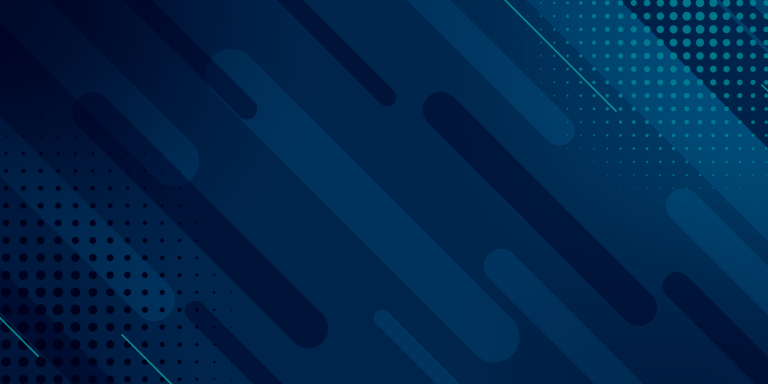
A Shadertoy shader for this background:

```glsl
// Navy backdrop with diagonal rounded bars, halftone dot fields and thin teal strokes.
#define BASE_COLOR  vec3(0.0, 0.145, 0.300)
#define NIGHT_COLOR vec3(0.0, 0.015, 0.140)
#define GLOW_COLOR  vec3(0.0, 0.270, 0.440)
#define BAR_LIGHT   vec3(0.0, 0.055, 0.065)
#define BAR_DARK    vec3(0.0, 0.000, 0.140)
#define DOT_TEAL    vec3(0.0, 0.500, 0.570)
#define DOT_NAVY    vec3(0.0, 0.005, 0.110)
#define LINE_COLOR  vec3(0.05, 0.650, 0.620)
#define DARK_ALPHA  0.45
#define LINE_RADIUS 0.002

// Bars: start x, start y, horizontal extent, radius, in canvas heights.
const vec4 lightBars[8] = vec4[8](
    vec4(0.602, 0.807, 0.685, 0.066), vec4(-0.247, 1.281, 0.700, 0.066),
    vec4(-0.299, 0.919, 0.700, 0.055), vec4(0.956, 1.161, 0.500, 0.040),
    vec4(1.305, 0.307, 0.600, 0.045), vec4(0.995, 0.172, 0.500, 0.022),
    vec4(1.779, 0.464, 0.500, 0.045), vec4(1.102, 1.391, 1.200, 0.086));

const vec4 darkBars[9] = vec4[9](
    vec4(0.240, 0.708, 0.563, 0.052), vec4(1.148, 0.714, 0.516, 0.047),
    vec4(0.243, 1.116, 0.400, 0.027), vec4(0.608, 1.147, 0.400, 0.024),
    vec4(0.508, 0.190, 0.400, 0.027), vec4(1.763, 0.255, 0.400, 0.037),
    vec4(1.781, 1.130, 0.500, 0.026), vec4(-0.150, 0.395, 0.600, 0.040),
    vec4(1.607, 1.130, 0.600, 0.087));

// Strokes: start x, start y, horizontal extent.
const vec3 strokes[4] = vec3[4](
    vec3(1.315, 1.000, 0.289), vec3(0.000, 0.172, 0.099),
    vec3(0.318, 0.128, 0.150), vec3(1.984, 0.779, 0.050));

float coverage(float dist, float pixel) {
    return 1.0 - smoothstep(-0.5 * pixel, 0.5 * pixel, dist);
}

// Signed distance to a capsule descending to the right at 45 degrees.
float barDistance(vec2 p, vec2 start, float extent, float radius) {
    vec2 d = p - start;
    float along = clamp(0.5 * (d.x - d.y), 0.0, extent);
    return length(d - along * vec2(1.0, -1.0)) - radius;
}

// Signed distance to a dot grid whose radii shrink away from its focus.
float halftoneDistance(vec2 p, vec2 origin, float spacing,
                       vec2 focus, vec2 reach, float maxRadius) {
    vec2 center = origin + round((p - origin) / spacing) * spacing;
    float size = 1.0 - length((center - focus) / reach);
    return size > 0.0 ? length(p - center) - maxRadius * size : 1.0;
}

// Fades from one at the center to zero at the given radius.
float falloff(vec2 p, vec2 center, float radius) {
    return 1.0 - smoothstep(0.0, radius, length(p - center));
}

void mainImage(out vec4 fragColor, in vec2 fragCoord) {
    vec2 p = fragCoord / iResolution.y;
    float pixel = 1.5 / iResolution.y;

    // Corner glows and shadows
    float night = falloff(p, vec2(0.0, 1.0), 0.9);
    vec3 color = mix(BASE_COLOR, NIGHT_COLOR, night);
    color = mix(color, NIGHT_COLOR, 0.5 * falloff(p, vec2(0.0), 0.6));
    color = mix(color, NIGHT_COLOR, 0.3 * falloff(p, vec2(1.8, 0.0), 0.7));
    color = mix(color, GLOW_COLOR, 0.9 * falloff(p, vec2(2.0, 0.9), 1.0));

    // Diagonal bars
    for (int i = 0; i < lightBars.length(); i++) {
        vec4 bar = lightBars[i];
        float mask = coverage(barDistance(p, bar.xy, bar.z, bar.w), pixel);
        color += BAR_LIGHT * mask * (1.0 - 0.6 * night);
    }
    for (int i = 0; i < darkBars.length(); i++) {
        vec4 bar = darkBars[i];
        float mask = coverage(barDistance(p, bar.xy, bar.z, bar.w), pixel);
        color = mix(color, BAR_DARK, DARK_ALPHA * mask);
    }

    // Halftone fields
    float navyDots = halftoneDistance(p, vec2(0.0156, 0.148), 0.0452,
                                      vec2(0.10, 0.15), vec2(0.58, 0.62), 0.0158);
    float tealDots = halftoneDistance(p, vec2(1.823, 0.958), 0.0345,
                                      vec2(1.81, 0.95), vec2(0.48, 0.51), 0.0120);
    color = mix(color, DOT_NAVY, 0.95 * coverage(navyDots, pixel));
    color = mix(color, DOT_TEAL, 0.90 * coverage(tealDots, pixel));

    // Thin strokes
    for (int i = 0; i < strokes.length(); i++) {
        vec3 stroke = strokes[i];
        float dist = barDistance(p, stroke.xy, stroke.z, LINE_RADIUS);
        color = mix(color, LINE_COLOR, 0.85 * coverage(dist, pixel));
    }

    fragColor = vec4(color, 1.0);
}
```
